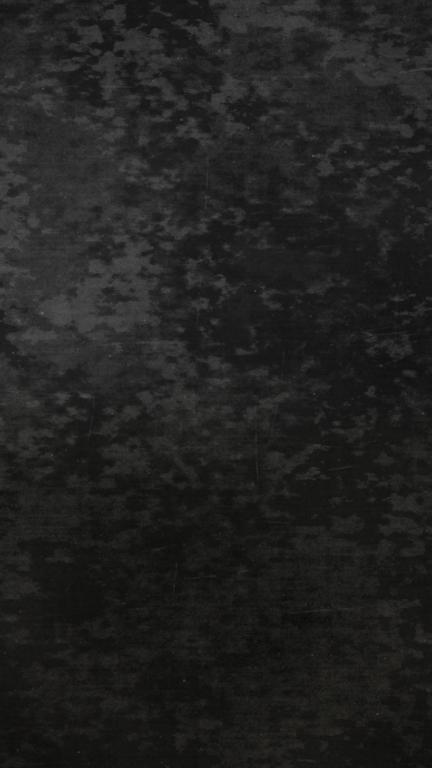
A WebGL 1 fragment shader for this texture:

```glsl
precision highp float;
uniform vec2 u_resolution;

#define DARK_TONE 0.080
#define FILM_TONE 0.106
#define GLOW_GAIN 0.068
#define PATCH_SCALE 5.0
#define RAGGEDNESS 0.95
#define WORN_GAIN 0.055
#define STREAK_GAIN 0.026
#define GRAIN_GAIN 0.062
#define SPECK_GAIN 0.13
#define SCRATCH_GAIN 0.055
#define SCRATCH_COUNT 30

float hash(vec2 p) {
  vec3 q = fract(vec3(p.xyx) * 0.1031);
  q += dot(q, q.yzx + 33.33);
  return fract((q.x + q.y) * q.z);
}

float noise(vec2 p) {
  vec2 cell = floor(p), f = fract(p);
  f = f * f * (3.0 - 2.0 * f);
  float low = mix(hash(cell), hash(cell + vec2(1.0, 0.0)), f.x);
  float high = mix(hash(cell + vec2(0.0, 1.0)), hash(cell + 1.0), f.x);
  return mix(low, high, f.y);
}

float fbm(vec2 p) {
  float sum = 0.0, amp = 0.5;
  for (int i = 0; i < 5; i++) {
    sum += amp * noise(p);
    p = mat2(0.96, 0.28, -0.28, 0.96) * p * 2.03 + vec2(17.3, 9.1);
    amp *= 0.5;
  }
  return sum / 0.97;
}

float blob(vec2 p, vec2 center, vec2 radius) {
  vec2 d = (p - center) / radius;
  return exp(-dot(d, d));
}

// Sparse round dust, at most one speck per grid cell
float specks(vec2 p, float scale, float density, float pixel) {
  vec2 cell = floor(p * scale);
  vec2 center = 0.25 + 0.5 * vec2(hash(cell + 3.7), hash(cell + 81.2));
  float d = length(fract(p * scale) - center) / scale;
  float radius = mix(0.0008, 0.0024, hash(cell + 40.1));
  float present = step(1.0 - density, hash(cell + 11.9));
  return present * (1.0 - smoothstep(radius - 0.5 * pixel, radius + pixel, d));
}

// Thin broken lines, mostly near horizontal, some near vertical
float scratches(vec2 p, float height, float pixel) {
  float sum = 0.0;
  for (int i = 0; i < SCRATCH_COUNT; i++) {
    float id = float(i) * 7.31;
    vec2 start = vec2(hash(vec2(id, 1.0)), height * (0.2 + 0.8 * hash(vec2(id, 2.0))));
    float angle = 0.3 * (hash(vec2(id, 3.0)) - 0.35);
    angle += 1.5 * step(0.72, hash(vec2(id, 4.0)));
    vec2 dir = vec2(cos(angle), sin(angle));
    vec2 d = p - start;
    float along = dot(d, dir);
    float across = dot(d, vec2(-dir.y, dir.x));
    across += 0.009 * (noise(vec2(along * 9.0, id)) - 0.5);
    float reach = mix(0.04, 0.18, hash(vec2(id, 5.0)));
    float line = 1.0 - smoothstep(0.0006, 0.0012 + pixel, abs(across));
    line *= 1.0 - smoothstep(0.5 * reach, reach, abs(along));
    line *= smoothstep(0.25, 0.65, noise(vec2(along * 55.0, id + 20.0)));
    sum += line * mix(0.3, 1.0, hash(vec2(id, 6.0)));
  }
  return sum;
}

void main() {
  float pixel = 1.0 / u_resolution.x;
  vec2 p = gl_FragCoord.xy * pixel;
  vec2 uv = gl_FragCoord.xy / u_resolution;

  // Broad light and shade
  float glow = blob(uv, vec2(0.10, 0.66), vec2(0.42, 0.27));
  float hollow = blob(uv, vec2(0.62, 0.50), vec2(0.28, 0.20))
               + 0.8 * blob(uv, vec2(0.48, 0.82), vec2(0.16, 0.09));
  float rise = smoothstep(0.05, 0.75, uv.y);
  float cloud = fbm(p * 3.1 + 61.0) - 0.5;

  // Film that fades softly in places and breaks into fine flakes in others
  float shape = fbm(p * PATCH_SCALE + vec2(5.0, 23.0)) - 0.5;
  float ragged = fbm(p * vec2(36.0, 58.0) + 7.0) - 0.5;
  float softness = mix(0.07, 0.24, smoothstep(0.35, 0.65, noise(p * 3.7 + 43.0)));
  float field = shape + RAGGEDNESS * ragged
              + 0.24 * glow + 0.06 * rise - 0.10 * hollow - 0.03;
  float film = smoothstep(-softness, softness, field);
  float filmTone = FILM_TONE + GLOW_GAIN * glow + 0.030 * rise
                 + 0.10 * cloud + 0.07 * ragged;
  float darkTone = DARK_TONE + 0.030 * glow + 0.016 * rise + 0.06 * cloud;
  float tone = mix(darkTone, filmTone, film);

  // Small pale worn spots around the middle and upper part
  float wornField = fbm(p * vec2(7.0, 8.5) + vec2(91.0, 37.0)) - 0.5 + 0.8 * ragged;
  float worn = smoothstep(0.03, 0.17, wornField) * smoothstep(0.2, 0.6, uv.y);
  tone += WORN_GAIN * worn * (0.35 + 0.65 * film);

  // Brushed streaks and fine grain
  float brushed = noise(p * vec2(9.0, 190.0)) - 0.5;
  float vertical = noise(p * vec2(75.0, 3.0) + 31.0) - 0.5;
  float grain = 0.65 * noise(p * 280.0) + 0.35 * noise(p * 130.0 + 9.0) - 0.5;
  float strength = 0.45 + 0.55 * film;
  tone += strength * (STREAK_GAIN * (brushed + 0.7 * vertical) + GRAIN_GAIN * grain);

  // Dust and scratches
  float dust = 0.4 * specks(p, 36.0, 0.16, pixel) + specks(p + 4.0, 13.0, 0.10, pixel);
  tone += SPECK_GAIN * dust;
  tone += SCRATCH_GAIN * scratches(p, u_resolution.y * pixel, pixel);

  vec3 warmth = mix(vec3(1.02, 1.0, 0.91), vec3(1.0), smoothstep(0.1, 0.6, uv.y));
  gl_FragColor = vec4(max(tone, 0.04) * warmth, 1.0);
}
```
